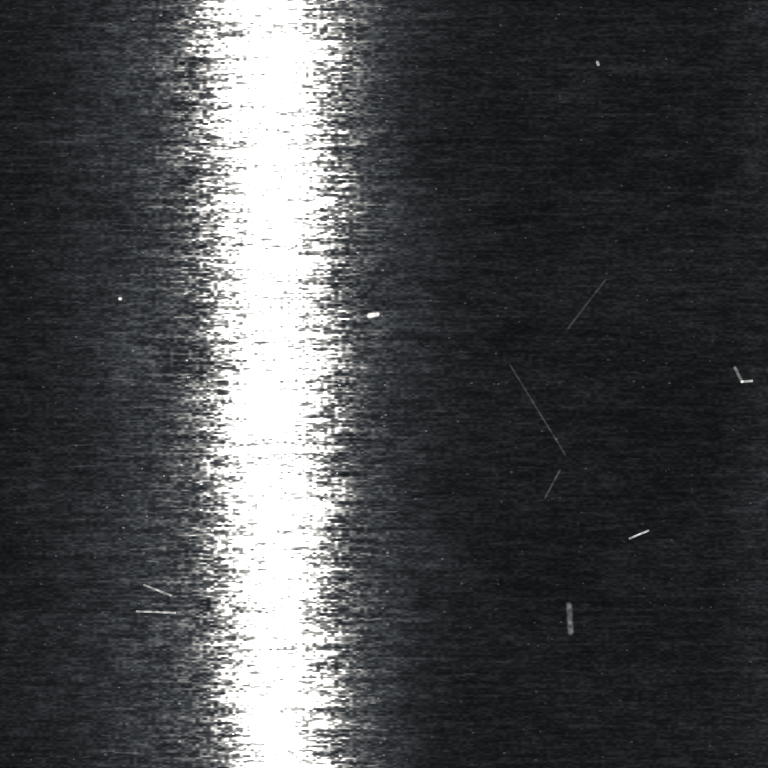
Give the GLSL for this texture, as a three.js fragment shader.

```glsl
// Brushed dark metal with a vertical white glare band, fine horizontal grain, specks and scratches.
varying vec2 vUv;

float hash(vec2 p) {
  vec3 q = fract(p.xyx * vec3(0.1031, 0.1030, 0.0973));
  q += dot(q, q.yzx + 33.33);
  return fract((q.x + q.y) * q.z);
}

float noise(vec2 p) {
  vec2 i = floor(p), f = fract(p);
  f = f * f * (3.0 - 2.0 * f);
  float low = mix(hash(i), hash(i + vec2(1.0, 0.0)), f.x);
  float high = mix(hash(i + vec2(0.0, 1.0)), hash(i + 1.0), f.x);
  return mix(low, high, f.y);
}

float fbm(vec2 p) {
  float sum = 0.0, amp = 0.5;
  for (int i = 0; i < 4; i++) {
    sum += amp * noise(p);
    p = p * 2.03 + 17.3;
    amp *= 0.5;
  }
  return sum / 0.9375;
}

float bell(float d, float width) {
  return exp(-d * d / (width * width));
}

// Soft-edged line from a to b
float scratch(vec2 p, vec2 a, vec2 b, float width) {
  vec2 ab = b - a;
  float t = clamp(dot(p - a, ab) / dot(ab, ab), 0.0, 1.0);
  return 1.0 - smoothstep(width * 0.2, width, length(p - a - ab * t));
}

// One randomly placed dash per grid cell, kept with the given chance
float dashes(vec2 p, vec2 cells, float halfLength, float width, float chance, float seed) {
  vec2 id = floor(p * cells);
  vec2 key = id + seed;
  vec2 jitter = vec2(hash(key + 3.1), hash(key + 8.7));
  vec2 center = (id + mix(vec2(0.3), vec2(0.7), jitter)) / cells;
  vec2 reach = vec2(halfLength * (0.4 + 0.6 * hash(key + 5.3)), (jitter.x - 0.5) * halfLength * 0.15);
  float strength = step(hash(key), chance) * mix(0.25, 1.0, hash(key + 11.9));
  return strength * scratch(p, center - reach, center + reach, width);
}

// Glare with a bright core and a wider, uneven skirt
float glare(vec2 p) {
  float axis = mix(0.360, 0.347, p.y);
  float ragged = (noise(vec2(p.x * 9.0, p.y * 170.0)) - 0.5) * 0.016;
  float d = p.x - axis + ragged;
  float side = step(0.0, d);
  float core = 1.95 * bell(d, mix(0.049, 0.063, p.y));
  float skirt = mix(0.23, 0.30, side) * bell(d, mix(0.20, 0.145, side));
  return core + skirt;
}

// Grain drawn out along the horizontal, centred on zero
float brushed(vec2 p) {
  float fine = noise(p * vec2(210.0, 390.0));
  float streak = noise(p * vec2(38.0, 330.0) + 41.0);
  float longLine = noise(p * vec2(9.0, 260.0) + 73.0);
  float mottle = fbm(p * vec2(45.0, 65.0) + 9.0);
  return 0.38 * fine + 0.26 * streak + 0.16 * longLine + 0.20 * mottle - 0.5;
}

// Scattered dust and short brush marks
float scatter(vec2 p, float light) {
  float dust = 0.0;
  for (int i = 0; i < 3; i++) {
    float k = float(i);
    dust += dashes(p, vec2(19.0 + 8.0 * k), 0.0008, 0.0024 - 0.0003 * k, 0.20, 31.0 * k);
  }
  float marks = dashes(p, vec2(15.0, 70.0), 0.018, 0.0018, 0.16, 120.0);
  marks += dashes(p, vec2(32.0, 110.0), 0.008, 0.0018, 0.13, 210.0);
  return dust * (0.16 + 1.1 * light) + marks * (0.04 + 0.75 * light);
}

// Individual larger scratches and chips
float wear(vec2 p) {
  float s = 0.13 * scratch(p, vec2(0.664, 0.525), vec2(0.736, 0.408), 0.0022);
  s += 0.13 * scratch(p, vec2(0.788, 0.635), vec2(0.740, 0.573), 0.0025);
  s += 0.14 * scratch(p, vec2(0.729, 0.388), vec2(0.710, 0.352), 0.0025);
  s += 0.75 * scratch(p, vec2(0.820, 0.299), vec2(0.844, 0.309), 0.0026);
  s += 0.32 * scratch(p, vec2(0.741, 0.212), vec2(0.743, 0.177), 0.0060);
  s += 0.45 * scratch(p, vec2(0.957, 0.521), vec2(0.966, 0.503), 0.0035);
  s += 0.55 * scratch(p, vec2(0.966, 0.503), vec2(0.979, 0.504), 0.0030);
  s += 0.55 * scratch(p, vec2(0.178, 0.204), vec2(0.228, 0.202), 0.0024);
  s += 0.50 * scratch(p, vec2(0.188, 0.238), vec2(0.222, 0.225), 0.0026);
  s += 0.75 * scratch(p, vec2(0.481, 0.589), vec2(0.491, 0.591), 0.0050);
  s += 0.80 * scratch(p, vec2(0.778, 0.919), vec2(0.779, 0.916), 0.0034);
  s += 0.85 * scratch(p, vec2(0.156, 0.611), vec2(0.157, 0.611), 0.0036);
  return s * (0.55 + 0.7 * noise(p * 190.0));
}

void main() {
  vec2 p = vUv;
  float light = glare(p);
  float clouds = 0.8 + 0.4 * fbm(p * vec2(7.0, 11.0));
  float base = 0.107 + 0.03 * smoothstep(0.92, 1.0, p.x);
  float contrast = mix(1.5, 4.3, smoothstep(0.02, 0.40, light));
  float lum = (base + light) * clouds * exp(brushed(p) * contrast);
  lum += scatter(p, min(light, 0.6)) + wear(p);
  lum = clamp(lum, 0.0, 1.0);

  // Cool shadows, faintly warm highlights
  vec3 tint = mix(vec3(0.94, 1.0, 1.07), vec3(1.0, 0.995, 0.975), smoothstep(0.08, 0.6, lum));
  tint = mix(tint, vec3(1.0), smoothstep(0.9, 1.0, lum));
  gl_FragColor = vec4(lum * tint, 1.0);
}
```
